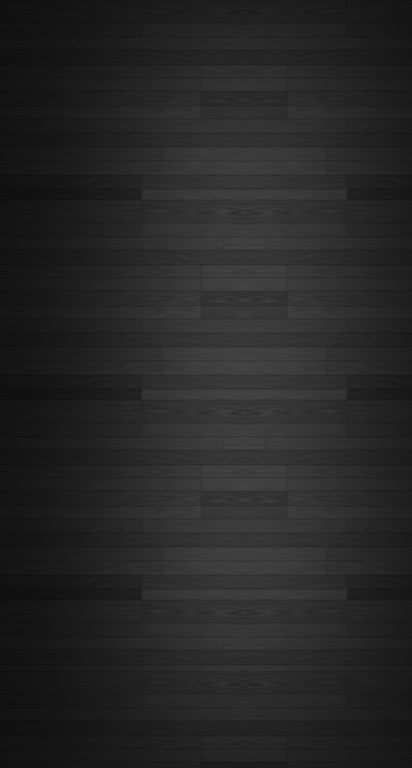
Write a Shadertoy shader that draws this texture.

```glsl
// Dark wood floor: rows of horizontal planks, mirrored about a vertical axis
// and repeated down the canvas, with streaked grain and lens-shaped knots.
// A soft glow lights the mirror axis and fades to near black at the borders.

const float AXIS = 0.593;          // mirror axis, fraction of the width
const float REPEAT = 0.2604;       // height of one group of rows
const float WRAP = 0.8737;         // the floor restarts at this depth
const float PHASE = 0.0846;        // depth of the first full group
const float SEAM = 0.0009;         // half width of the gaps
const float SEAM_DEPTH = 0.14;
const float GRAIN = 0.13;
const float FIGURE = 0.045;
const float KNOT = 0.15;
const vec2 KNOT_SIZE = vec2(0.028, 0.0055);
const vec2 GLOW_SIZE = vec2(0.38, 0.5);
const vec3 SHADE = vec3(0.067);
const vec3 LIGHT = vec3(0.247);

const int ROWS = 14;
// Per row: top edge, distance of the joint from the axis, tones, knot strength
const float TOP[ROWS] = float[ROWS](0.0, 0.065, 0.13, 0.205, 0.27, 0.34, 0.41,
    0.48, 0.55, 0.62, 0.675, 0.79, 0.86, 0.925);
const float JOINT[ROWS] = float[ROWS](0.056, 0.056, 0.056, 0.056, 0.134, 0.3, 0.107,
    0.107, 0.134, 0.134, 0.134, 0.134, 0.027, 0.3);
const float INNER[ROWS] = float[ROWS](1.0, 1.04, 0.86, 0.91, 0.98, 0.88, 1.03,
    1.04, 0.9, 1.05, 0.89, 0.98, 1.01, 0.87);
const float OUTER[ROWS] = float[ROWS](0.97, 1.0, 0.94, 1.03, 0.95, 0.88, 0.98,
    0.99, 0.83, 0.74, 0.92, 0.91, 0.98, 0.87);
const float KNOTS[ROWS] = float[ROWS](0.5, 0.0, 0.9, 0.0, 0.0, 0.0, 0.0,
    0.3, 0.0, 0.0, 1.0, 0.2, 0.0, 0.0);

float hash(vec2 p) {
    p = fract(p * vec2(0.1031, 0.1137));
    p += dot(p, p.yx + 33.33);
    return fract((p.x + p.y) * p.x * 17.0);
}

float noise(vec2 p) {
    vec2 i = floor(p), f = fract(p);
    f = f * f * (3.0 - 2.0 * f);
    return mix(mix(hash(i), hash(i + vec2(1, 0)), f.x),
               mix(hash(i + vec2(0, 1)), hash(i + vec2(1, 1)), f.x), f.y);
}

// Pointed rings around a knot, fading outwards
float knotRings(vec2 q, float warp) {
    q = abs(q) / KNOT_SIZE;
    float r = q.x + q.y * q.y;
    return sin(r * 5.0 + warp * 3.0) * exp(-0.6 * r);
}

float seam(float d) {
    return 1.0 - smoothstep(0.3 * SEAM, 1.7 * SEAM, abs(d));
}

// Relative brightness; m is the distance from the axis, depth runs downwards
float floorTone(float m, float depth) {
    float t = fract((mod(depth, WRAP) - PHASE) / REPEAT);
    int row = 0;
    for (int i = 1; i < ROWS; i++) if (t >= TOP[i]) row = i;
    float bottom = row == ROWS - 1 ? 1.0 : TOP[min(row + 1, ROWS - 1)];
    float above = (t - TOP[row]) * REPEAT;
    float below = (bottom - t) * REPEAT;
    float side = m - JOINT[row];
    float tone = side < 0.0 ? INNER[row] : OUTER[row];
    vec2 seed = vec2(float(row) * 17.0, side < 0.0 ? 5.0 : 71.0);

    // Fine streaks and broad wavy figure
    float warp = noise(vec2(m * 22.0, above * 90.0) + seed);
    float streak = 0.6 * noise(vec2(m * 28.0, above * 650.0 + warp * 3.0) + seed)
                 + 0.4 * noise(vec2(m * 110.0, above * 1100.0) + seed);
    float figure = sin(above * 900.0 + warp * 18.0);
    tone += GRAIN * (streak - 0.5) + FIGURE * figure * warp;

    // One knot on the axis and a longer one further out
    float mid = mix(above - below, above, 0.0) * 0.5;
    float rings = knotRings(vec2(m, mid - 0.002), warp)
                + 0.6 * knotRings(vec2((m - 0.115) * 0.7, mid), warp);
    tone += KNOT * KNOTS[row] * rings;

    float gap = max(seam(min(above, below)), 0.7 * seam(side));
    return tone * (1.0 - SEAM_DEPTH * gap);
}

void mainImage(out vec4 fragColor, in vec2 fragCoord) {
    // Average 3 x 3 samples for smooth edges
    float tone = 0.0;
    for (int i = 0; i < 9; i++) {
        vec2 offset = (vec2(i % 3, i / 3) - 1.0) / 3.0;
        vec2 p = (fragCoord + offset) / iResolution.y;
        float axis = AXIS * iResolution.x / iResolution.y;
        tone += floorTone(abs(p.x - axis), 1.0 - p.y) / 9.0;
    }

    // Glow: bell across, flat-topped downwards
    vec2 g = (fragCoord / iResolution.xy - vec2(AXIS, 0.5)) / GLOW_SIZE;
    float glow = exp(-g.x * g.x - pow(g.y, 2.0) * pow(g.y, 2.0));
    fragColor = vec4(mix(SHADE, LIGHT, glow) * tone, 1.0);
}
```
